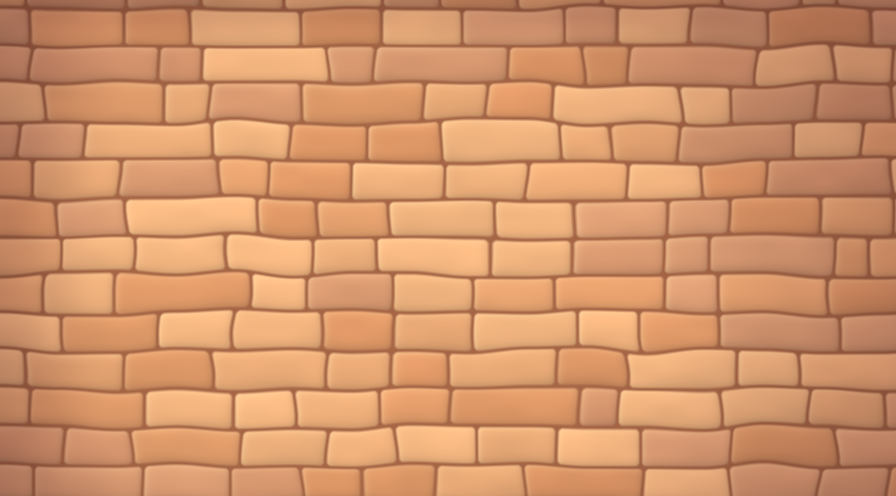
Give the GLSL for this texture, as a WebGL 1 fragment shader.

```glsl
precision highp float;

uniform vec2 u_resolution;

// Layout: ROWS fit the height, COLUMNS is the mean brick count per row
const float ROWS = 13.0;
const float COLUMNS = 10.6;
const float ROW_SHIFT = 0.2;
const float WIDTH_JITTER = 0.64;
const float WOBBLE = 0.22;

// Brick shape, in row heights
const float GAP = 0.014;
const float CORNER = 0.14;
const float RIM = 0.075;

// Colours
const vec3 CLAY = vec3(0.84, 0.57, 0.40);
const vec3 SAND = vec3(0.91, 0.68, 0.50);
const vec3 MAUVE = vec3(0.82, 0.58, 0.45);
const vec3 JOINT = vec3(0.62, 0.38, 0.27);
const vec3 HIGHLIGHT = vec3(1.0, 0.88, 0.70);
const vec3 DIM_LIGHT = vec3(0.78, 0.72, 0.74);
const vec3 WARM_LIGHT = vec3(1.05, 1.05, 1.01);
const vec2 LIGHT_CENTRE = vec2(0.40, 0.42);

float hash(vec2 p) {
  return fract(sin(dot(p, vec2(127.1, 311.7))) * 43758.5453);
}

float noise(vec2 p) {
  vec2 i = floor(p);
  vec2 f = fract(p);
  f = f * f * (3.0 - 2.0 * f);
  float low = mix(hash(i), hash(i + vec2(1.0, 0.0)), f.x);
  float high = mix(hash(i + vec2(0.0, 1.0)), hash(i + 1.0), f.x);
  return mix(low, high, f.y);
}

// Position of the joint to the left of a brick, in columns
float jointAt(float column, float row) {
  return column + WIDTH_JITTER * (hash(vec2(column, row) + 3.7) - 0.5);
}

float roundedBox(vec2 p, vec2 halfSize, float radius) {
  vec2 q = abs(p) - halfSize + radius;
  return length(max(q, 0.0)) + min(max(q.x, q.y), 0.0) - radius;
}

// Wide pool of light, fading to the borders
float glowAt(vec2 uv) {
  vec2 away = (uv - LIGHT_CENTRE) * vec2(1.6, 1.2);
  float glow = exp(-dot(away, away));
  glow *= mix(0.5, 1.0, smoothstep(-0.02, 0.14, uv.x));
  return glow * mix(0.7, 1.0, smoothstep(0.0, 0.10, 1.0 - uv.y));
}

void main() {
  vec2 uv = gl_FragCoord.xy / u_resolution;
  vec2 rowUnits = vec2(u_resolution.x / u_resolution.y, 1.0) * ROWS;
  float brickWidth = rowUnits.x / COLUMNS;
  float pixel = ROWS / u_resolution.y;

  // Hand-laid wobble of the joints
  vec2 wall = uv * rowUnits + vec2(0.0, ROW_SHIFT);
  vec2 bend = vec2(noise(wall * 0.9 + 17.0), noise(wall * vec2(0.65, 0.8))) - 0.5;
  vec2 laid = wall + WOBBLE * bend;

  // Find the brick under this point
  float row = floor(laid.y);
  float along = laid.x / brickWidth + hash(vec2(row, 9.1));
  float column = floor(along);
  if (along < jointAt(column, row)) {
    column -= 1.0;
  } else if (along >= jointAt(column + 1.0, row)) {
    column += 1.0;
  }
  vec2 id = vec2(column, row);
  float left = jointAt(column, row);
  float right = jointAt(column + 1.0, row);

  // Distances to the brick outline and to its four sides
  vec2 halfSize = vec2(0.5 * (right - left) * brickWidth, 0.5) - GAP;
  vec2 local = vec2((along - 0.5 * (left + right)) * brickWidth, fract(laid.y) - 0.5);
  float dist = roundedBox(local, halfSize, CORNER);
  vec2 fromLow = max(local + halfSize, 0.0);
  vec2 fromHigh = max(halfSize - local, 0.0);

  // Brick face: one tint per brick, greyer away from the light
  float glow = glowAt(uv);
  float middleX = (0.5 * (left + right) - hash(vec2(row, 9.1))) / COLUMNS;
  float brickGlow = glowAt(vec2(middleX, (row + 0.5 - ROW_SHIFT) / ROWS));
  vec3 face = mix(CLAY, SAND, smoothstep(0.05, 0.75, hash(id + 21.3)));
  float mauveChance = mix(0.5, 0.12, brickGlow);
  face = mix(face, MAUVE, 0.8 * step(hash(id + 5.9), mauveChance));
  face *= 0.97 + 0.06 * hash(id + 40.2);
  face *= 1.0 + 0.04 * (noise(wall * vec2(1.2, 2.5)) - 0.5);
  face *= 1.0 + 0.07 * local.y;

  // Pillow bevel lit from the upper left
  float lit = exp(-fromLow.x / RIM) + 0.8 * exp(-fromHigh.y / RIM);
  float shaded = exp(-fromHigh.x / RIM) + exp(-fromLow.y / (1.4 * RIM));
  float rimPower = mix(0.25, 0.85, glow) * (0.55 + 0.45 * hash(id + 63.0));
  face = mix(face, HIGHLIGHT, min(lit, 1.0) * rimPower);
  face *= 1.0 - 0.17 * min(shaded, 1.0);

  // Thin soft joints, then the overall light
  float soft = max(pixel, 0.075);
  float brick = 1.0 - smoothstep(-soft, 0.25 * soft, dist);
  vec3 color = mix(JOINT, face, brick);
  color *= mix(DIM_LIGHT, WARM_LIGHT, smoothstep(0.1, 0.85, glow));

  gl_FragColor = vec4(clamp(color, 0.0, 1.0), 1.0);
}
```
